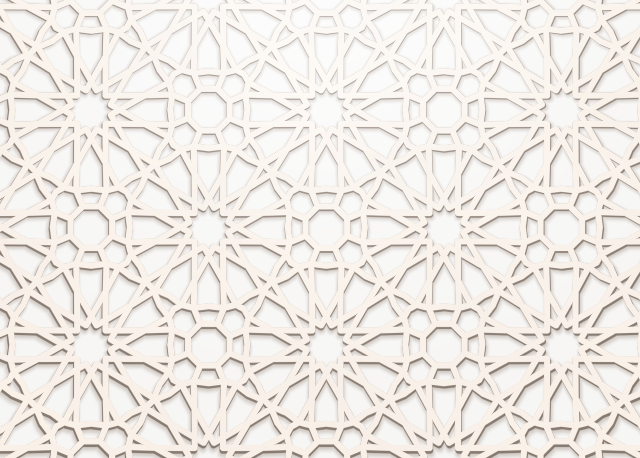
This pattern is drawn by a Shadertoy shader. Its source:

```glsl
const float HALF_CELL = 0.2565;   // half a repeat, in canvas heights

float segment(vec2 p, vec2 a, vec2 b) {
    vec2 ab = b - a;
    return length(p - a - ab * clamp(dot(p - a, ab) / dot(ab, ab), 0.0, 1.0));
}

// Reflects everything above the ray at this angle to below it
vec2 foldBelow(vec2 p, float angle) {
    vec2 n = vec2(-sin(angle), cos(angle));
    return p - 2.0 * max(dot(p, n), 0.0) * n;
}

// Signed distance to the lattice bands, in half cells
float lattice(vec2 p) {
    // Fold into the triangle: star (0,0), octagon (1,0), midpoint (.5,.5)
    vec2 q = (p - vec2(0.456, 0.504)) / HALF_CELL;
    q = abs(mod(q + 1.0, 2.0) - 1.0);
    if (q.x + q.y > 1.0) q = 1.0 - q;
    if (q.y > q.x) q = q.yx;

    // Twelve-fold rosette: inner star, spikes, petal sides and caps
    vec2 r = foldBelow(foldBelow(q, radians(30.0)), radians(15.0));
    vec2 tip = vec2(0.241, 0.0), cross15 = vec2(0.455, 0.122), corner = vec2(0.688, 0.129);
    float d = segment(r, vec2(0.165, 0.044), tip);
    d = min(d, segment(r, tip, cross15));
    d = min(d, segment(r, cross15, corner));
    d = min(d, segment(r, corner, vec2(0.672, 0.0)));

    // Octagon side and the hexagon that shares its diagonal edge
    vec2 joint = vec2(0.823, 0.073), shoulder = vec2(0.661, 0.232);
    d = min(d, segment(q, vec2(0.823, 0.0), joint));
    d = min(d, segment(q, joint, vec2(0.875, 0.125)));
    d = min(d, segment(q, joint, corner));
    d = min(d, segment(q, corner, shoulder));
    d = min(d, segment(q, shoulder, vec2(0.699, 0.301)));

    // Short bar between neighbouring rosettes
    d = min(d, segment(q, vec2(0.5), vec2(0.545, 0.455)));
    return d - 0.0265;
}

void mainImage(out vec4 fragColor, in vec2 fragCoord) {
    vec2 p = fragCoord / iResolution.y;
    float aa = 0.7 / (iResolution.y * HALF_CELL);
    vec2 fromLight = p - vec2(0.7, 1.1);
    float glare = exp(-2.5 * dot(fromLight, fromLight));

    // Cut sides: the bands swept away from the light
    vec2 sweep = fromLight * 0.0042 + vec2(0.0, -0.0012);
    float side = 1.0, shade = 0.0;
    for (int i = 1; i <= 5; i++) {
        float t = float(i) / 5.0;
        side = min(side, lattice(p - sweep * t));
        shade += smoothstep(0.035, -0.02, lattice(p - sweep * (1.0 + 1.5 * t))) / 5.0;
    }

    // Backing sheet with soft shadow
    vec3 color = mix(vec3(0.965, 0.963, 0.957), vec3(0.99), glare);
    color = mix(color, vec3(0.76, 0.72, 0.69), shade * mix(0.75, 0.45, glare));
    vec3 sideColor = mix(vec3(0.50, 0.45, 0.41), vec3(0.70, 0.66, 0.63), glare);
    color = mix(color, sideColor, 0.92 * smoothstep(aa, -aa, side));

    // Pale face of the panel with faint uneven tone
    float tone = sin(p.x * 9.0 + 2.0 * sin(p.y * 5.0)) * sin(p.y * 11.0 + p.x * 4.0);
    vec3 face = mix(vec3(0.975, 0.942, 0.908), vec3(0.992, 0.98, 0.968), glare) + 0.004 * tone;
    color = mix(color, face, smoothstep(aa, -aa, lattice(p)));

    fragColor = vec4(color, 1.0);
}
```
